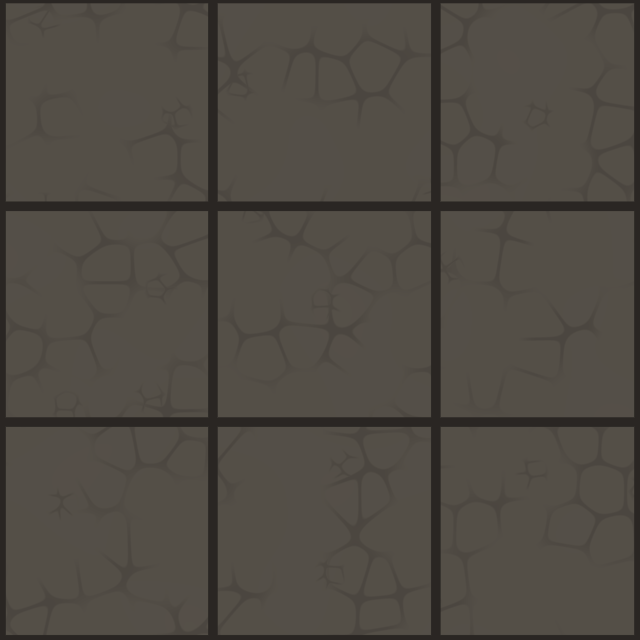
Give the GLSL for this texture, as a WebGL 2 fragment shader.

```glsl
#version 300 es
precision highp float;

uniform vec2 u_resolution;
out vec4 outColor;

vec2 hash2(vec2 p) {
  vec3 q = fract(p.xyx * vec3(0.1031, 0.1030, 0.0973));
  q += dot(q, q.yzx + 33.33);
  return fract((q.xx + q.yz) * q.zy);
}

float cornerGradient(vec2 cell, vec2 corner, vec2 f) {
  float angle = 6.2832 * hash2(cell + corner).x;
  return dot(vec2(cos(angle), sin(angle)), f - corner);
}

float gradientNoise(vec2 p) {
  vec2 i = floor(p), f = p - i;
  vec2 u = f * f * f * (f * (f * 6.0 - 15.0) + 10.0);
  float low = mix(cornerGradient(i, vec2(0, 0), f), cornerGradient(i, vec2(1, 0), f), u.x);
  float high = mix(cornerGradient(i, vec2(0, 1), f), cornerGradient(i, vec2(1, 1), f), u.x);
  return mix(low, high, u.y);
}

vec2 cellPoint(vec2 cell) {
  return cell + 0.5 + 0.75 * (hash2(cell) - 0.5);
}

// Distance to the Voronoi borders, blended so that junctions swell
float crackDistance(vec2 p) {
  vec2 home = floor(p), nearest = vec2(0), toNearest = vec2(8);
  for (int y = -1; y <= 1; y++)
    for (int x = -1; x <= 1; x++) {
      vec2 cell = floor(p) + vec2(x, y);
      vec2 r = cellPoint(cell) - p;
      if (dot(r, r) < dot(toNearest, toNearest)) {
        toNearest = r;
        nearest = cell;
      }
    }
  float sum = 0.0001;
  for (int y = -2; y <= 2; y++)
    for (int x = -2; x <= 2; x++) {
      if (x == 0 && y == 0) continue;
      vec2 r = cellPoint(nearest + vec2(x, y)) - p;
      float border = dot(0.5 * (r + toNearest), normalize(r - toNearest));
      sum += exp(-14.0 * border);
    }
  return -log(sum) / 14.0;
}

float cracks(vec2 uv, float scale, float halfWidth, float pixel) {
  float soft = pixel * scale;
  return 1.0 - smoothstep(halfWidth - soft, halfWidth + soft, crackDistance(uv * scale));
}

// Soft discs scattered one per grid cell, kept with the given chance
float scatteredDiscs(vec2 p, float radius, float chance) {
  vec2 cell = floor(p);
  vec2 center = cell + 0.25 + 0.5 * hash2(cell + 57.0);
  float kept = step(hash2(cell + 91.0).x, chance);
  return kept * (1.0 - smoothstep(0.6 * radius, radius, distance(p, center)));
}

void main() {
  vec2 uv = gl_FragCoord.xy / u_resolution;
  float pixel = 1.0 / min(u_resolution.x, u_resolution.y);

  // Three by three slabs of slightly unequal size
  vec2 jointA = vec2(0.3327, 0.3405), jointB = vec2(0.681, 0.6777);
  vec2 slab = step(jointA, uv) + step(jointB, uv);
  vec2 inner = min(abs(uv - jointA), abs(uv - jointB)) - 0.0075;
  vec2 outer = vec2(0.4909, 0.4935) - abs(uv - vec2(0.5, 0.5013));
  vec2 inset = min(inner, outer);
  float stone = smoothstep(-0.7 * pixel, 0.7 * pixel, min(inset.x, inset.y));

  // Each slab takes its own part of the crack field
  vec2 p = uv + slab * vec2(3.37, 5.71) + 2.0;
  float patches = smoothstep(-0.08, 0.3, gradientNoise(p * 8.0));
  float large = cracks(p, 15.0, 0.035, pixel) * patches;
  float small = cracks(p + 7.3, 38.0, 0.05, pixel) * scatteredDiscs(p * 6.0, 0.17, 0.45);
  float wear = max(0.5 * large, 0.42 * small);

  vec3 slabColor = vec3(0.33, 0.31, 0.28) + 0.004 * gradientNoise(p * 5.0 + 11.0);
  slabColor += vec3(0.012, -0.002, -0.006) * scatteredDiscs(p * 4.0 + 3.0, 0.09, 0.12);
  vec3 crackColor = vec3(0.26, 0.24, 0.22);
  vec3 groutColor = vec3(0.163, 0.150, 0.137);
  outColor = vec4(mix(groutColor, mix(slabColor, crackColor, wear), stone), 1.0);
}
```
